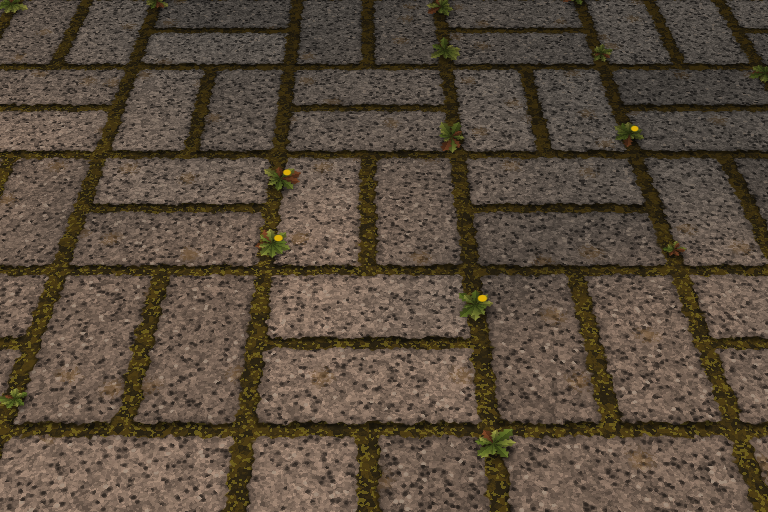
This texture is drawn by a WebGL 2 fragment shader. Its source:

```glsl
#version 300 es
precision highp float;
uniform vec2 u_resolution;
out vec4 fragColor;

// Perspective of the ground plane, in canvas heights
const vec2 VANISHING = vec2(0.719, 2.123);
const float COLUMN_SPREAD = 0.244;
const float ROW_DEPTH = 10.416;
const float ROW_START = 5.31;
// Paving, in blocks of two bricks
const vec2 JOINT_HALF = vec2(0.043, 0.037);
const float CORNER = 0.025;
const float COARSE_GRAIN = 42.0;
const float FINE_GRAIN = 88.0;
const float MOSS_GRAIN = 30.0;
// Weeds
const int LEAVES = 11;
const float WEED_MIN = 0.028;
const float WEED_MAX = 0.072;
// Colours
const vec3 STONE_SUN = vec3(0.46, 0.385, 0.33);
const vec3 STONE_SHADE = vec3(0.285, 0.265, 0.245);
const vec3 PEBBLE = vec3(0.64, 0.57, 0.50);
const vec3 LICHEN = vec3(0.50, 0.36, 0.19);
const vec3 SOIL = vec3(0.14, 0.115, 0.065);
const vec3 MOSS = vec3(0.27, 0.21, 0.075);
const vec3 MOSS_TIP = vec3(0.42, 0.37, 0.12);
const vec3 LEAF = vec3(0.29, 0.35, 0.12);
const vec3 LEAF_PALE = vec3(0.62, 0.57, 0.29);
const vec3 LEAF_RUST = vec3(0.40, 0.23, 0.13);
const vec3 FLOWER = vec3(0.85, 0.68, 0.06);

float hash(vec2 p) {
  vec3 q = fract(p.xyx * 0.1031);
  q += dot(q, q.yzx + 33.33);
  return fract((q.x + q.y) * q.z);
}
vec2 hash2(vec2 p) { return vec2(hash(p + 3.7), hash(p + 51.3)); }

// Cellular noise: distance to the nearest seed, and its random value
vec2 cells(vec2 p) {
  vec2 base = floor(p), best = vec2(9.0, 0.0);
  for (int k = 0; k < 9; k++) {
    vec2 id = base + vec2(k % 3 - 1, k / 3 - 1);
    float d = length(id + hash2(id) - p);
    if (d < best.x) best = vec2(d, hash(id + 17.1));
  }
  return best;
}

vec2 toGround(vec2 p) {
  float drop = VANISHING.y - p.y;
  return vec2((p.x - VANISHING.x) / (COLUMN_SPREAD * drop) + 0.5, ROW_DEPTH / drop - ROW_START);
}
vec2 toCanvas(vec2 g) {
  float drop = ROW_DEPTH / (g.y + ROW_START);
  return vec2(VANISHING.x + (g.x - 0.5) * COLUMN_SPREAD * drop, VANISHING.y - drop);
}

// Basket weave: negative inside a brick, positive in a joint
float paving(vec2 g) {
  vec2 id = floor(g), f = g - id, edge = min(f, 1.0 - f);
  if (mod(id.x + id.y, 2.0) < 0.5) edge.y = min(edge.y, abs(f.y - 0.5));
  else edge.x = min(edge.x, abs(f.x - 0.5));
  vec2 a = CORNER - (edge - JOINT_HALF);
  return length(max(a, 0.0)) + min(max(a.x, a.y), 0.0) - CORNER;
}
vec2 brickId(vec2 g) {
  vec2 id = floor(g);
  return mod(id.x + id.y, 2.0) < 0.5 ? vec2(id.x, floor(g.y * 2.0) * 0.5) : vec2(floor(g.x * 2.0) * 0.5, id.y);
}

// Rosette of toothed leaves rooted in a joint, most frequent along column 1
vec3 addWeed(vec3 color, vec2 p, vec2 id, float lit, float px) {
  float abundance = exp(-(id.x - 1.0) * (id.x - 1.0));
  if (hash(id + 7.3) > mix(0.6, 1.0, abundance)) return color;
  vec2 root = toCanvas(id + vec2(0.06, 0.5) * (hash2(id) - 0.5));
  float depth = (VANISHING.y - root.y) / VANISHING.y;
  float size = depth * mix(WEED_MIN, WEED_MAX, mix(hash(id + 29.0), 0.85, abundance * 0.6));
  vec2 q = (p - root) / vec2(1.0, 0.75);
  color *= 1.0 - 0.55 * (1.0 - smoothstep(0.2 * size, size, length(q + size * vec2(-0.1, 0.25))));
  for (int k = 0; k < LEAVES; k++) {
    vec2 key = id * 13.0 + float(k) * 2.7;
    float angle = 6.2832 * (float(k * 5 % LEAVES) + hash(key)) / float(LEAVES);
    float c = cos(angle), s = sin(angle), len = size * mix(0.45, 1.0, hash(key + 5.0));
    vec2 l = vec2(c * q.x + s * q.y, c * q.y - s * q.x);
    float t = clamp(l.x / len, 0.0, 1.0);
    float width = 0.2 * len * sin(3.1416 * pow(t, 1.5)) * (1.0 + 0.25 * sin(t * 26.0)) + 0.012 * len;
    float cover = (1.0 - smoothstep(-px, px, abs(l.y) - width)) * step(0.0, l.x) * step(l.x, len);
    float tone = hash(key + 9.0);
    vec3 leaf = tone > 0.84 ? LEAF_RUST : mix(LEAF, LEAF_PALE, tone * t);
    leaf *= mix(0.6, 1.1, t) * (l.y > 0.0 ? 1.1 : 0.8) * mix(0.75, 1.1, lit);
    color = mix(color, leaf, cover);
  }
  float bloom = length(q - size * vec2(0.3, 0.35)) - 0.011 * depth;
  return mix(color, FLOWER, step(0.8, hash(id + 41.0)) * (1.0 - smoothstep(-px, px, bloom)));
}

void main() {
  vec2 p = gl_FragCoord.xy / u_resolution.y;
  float px = 1.0 / u_resolution.y;
  vec2 g = toGround(p);
  float groundPx = px / (COLUMN_SPREAD * (VANISHING.y - p.y));

  // Low sun over the near bricks, soft patches of shade beyond
  float patches = 0.09 * sin(p.x * 7.0 + 2.0 * sin(p.y * 5.0)) + 0.05 * sin(p.y * 17.0 - p.x * 6.0);
  float lit = 1.0 - smoothstep(0.3, 1.0, p.y + 0.25 * (p.x - 0.75) + patches);

  // Worn joint edges
  vec2 moss = cells(g * MOSS_GRAIN);
  float wobble = 0.006 * sin(g.x * 23.0 + 5.0 * sin(g.y * 9.0)) + 0.004 * sin(g.y * 61.0 + 4.0 * sin(g.x * 31.0));
  wobble += 0.022 * (moss.x - 0.45);
  float d = paving(g) + wobble;

  // Gritty stone
  vec2 coarse = cells(g * COARSE_GRAIN), fine = cells(g * FINE_GRAIN + 40.0);
  vec3 stone = mix(STONE_SHADE, STONE_SUN, lit) * mix(0.88, 1.12, hash(brickId(g) * 2.0 + 11.0));
  stone *= 0.62 + 0.42 * coarse.y + 0.36 * fine.y;
  stone *= 1.0 - 0.45 * step(coarse.y, 0.16) * (1.0 - smoothstep(0.2, 0.55, coarse.x));
  float pebble = step(0.955, coarse.y) * (1.0 - smoothstep(0.3, 0.5, coarse.x));
  stone = mix(stone, PEBBLE * mix(0.65, 1.0, lit), 0.75 * pebble);
  vec2 stain = cells(g * 4.5 + 8.0);
  float lichen = step(0.76, stain.y) * (1.0 - smoothstep(0.05, 0.28, stain.x + 0.25 * (fine.y - 0.5)));
  stone = mix(stone, LICHEN * mix(0.6, 1.0, lit), 0.4 * lichen);
  stone *= mix(1.0, 0.78, smoothstep(-0.04, 0.0, d));

  // Mossy joints, shadowed by the farther brick
  vec3 joint = mix(SOIL, MOSS, smoothstep(0.15, 0.85, moss.y * 0.7 + fine.y * 0.4));
  joint = mix(joint, MOSS_TIP, 0.7 * step(0.8, fine.y) * lit);
  float shadow = 1.0 - smoothstep(-0.012, 0.012, paving(g + vec2(0.008, 0.025)) + wobble);
  joint *= mix(0.75, 1.1, lit) * (1.0 - 0.5 * shadow);

  vec3 color = mix(stone, joint, smoothstep(-groundPx, groundPx, d));
  vec2 nearest = floor(g + 0.5);
  for (int row = 1; row >= -1; row--) {
    color = addWeed(color, p, nearest + vec2(0.0, float(row)), lit, px);
  }
  fragColor = vec4(color, 1.0);
}
```
